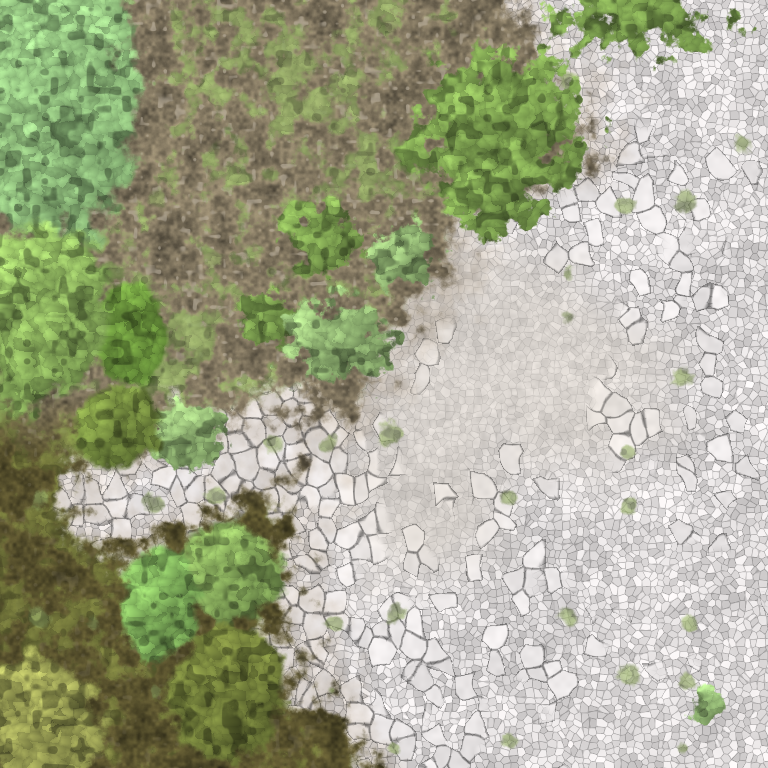
A Shadertoy shader for this texture:

```glsl
const float BANK[11] = float[11](.46, .37, .36, .36, .37, .47, .53, .58, .74, .70, .63);

// Ellipses: centre, radius
const vec4 SCRUB[9] = vec4[9](
    vec4(.65, .83, .105, .10), vec4(.65, .75, .06, .05), vec4(.83, .985, .11, .055),
    vec4(.42, .69, .055, .045), vec4(.35, .58, .04, .04), vec4(.53, .67, .045, .045),
    vec4(.435, .555, .065, .055), vec4(.245, .43, .055, .035), vec4(.92, .08, .025, .02));
const vec4 CROWN[8] = vec4[8](
    vec4(.15, .445, .055, .055), vec4(.165, .565, .047, .065),
    vec4(.06, .87, .135, .19), vec4(.04, .585, .10, .12),
    vec4(.30, .255, .07, .065), vec4(.21, .21, .052, .075),
    vec4(.29, .09, .08, .09), vec4(.05, .05, .085, .09));
const vec3 CROWN_TINT[8] = vec3[8](
    vec3(.46, .55, .25), vec3(.44, .61, .25), vec3(.60, .79, .52), vec3(.57, .72, .38),
    vec3(.53, .67, .36), vec3(.50, .69, .36), vec3(.45, .50, .23), vec3(.62, .64, .34));

vec2 hash2(vec2 cell) {
    vec3 h = fract(cell.xyx * vec3(.1031, .1030, .0973));
    h += dot(h, h.yzx + 33.33);
    return fract((h.xx + h.yz) * h.zy);
}

float noise(vec2 p) {
    vec2 i = floor(p), f = fract(p);
    f = f * f * (3. - 2. * f);
    return mix(mix(hash2(i).x, hash2(i + vec2(1, 0)).x, f.x),
               mix(hash2(i + vec2(0, 1)).x, hash2(i + 1.).x, f.x), f.y);
}

float fbm(vec2 p) {
    float sum = 0., amp = .5;
    for (int i = 0; i < 5; i++) {
        sum += amp * noise(p);
        p = mat2(1.6, 1.2, -1.2, 1.6) * p + 7.3;
        amp *= .5;
    }
    return sum;
}

// x: gap to the next cell, y: cell tone, z: distance to the cell point
vec3 cells(vec2 p) {
    float near = 9., next = 9., tone = 0.;
    for (int k = 0; k < 9; k++) {
        vec2 id = floor(p) + vec2(k % 3 - 1, k / 3 - 1);
        vec2 h = hash2(id);
        float d = length(id + .1 + .8 * h - p);
        next = min(next, max(near, d));
        if (d < near) { near = d; tone = fract(h.x * 7. + h.y * 5.); }
    }
    return vec3(next - near, tone, near);
}

float segment(vec2 p, vec2 a, vec2 b) {
    vec2 ab = b - a;
    return length(p - a - ab * clamp(dot(p - a, ab) / dot(ab, ab), 0., 1.));
}

float bankEdge(float y) {
    float k = clamp(y, 0., .999) * 10.;
    int i = int(k);
    return mix(BANK[i], BANK[i + 1], smoothstep(0., 1., fract(k)));
}

vec3 gravel(vec2 p, float coarse, float sand) {
    vec2 warp = .012 * vec2(noise(p * 45.), noise(p * 45. + 31.));
    vec3 chips = cells((p + .4 * warp) * 105.);
    vec3 rocks = cells((p + warp) * mat2(40, 9, -7, 34));
    float light = mix(.77, .97, chips.y) * mix(.79, 1., smoothstep(0., .22, chips.x));
    light = mix(light, .78 + .1 * noise(p * 170.), .65 * sand);
    light += .1 * (fbm(p * 14.) - .48);
    float present = smoothstep(0., .08, coarse - rocks.y);
    light *= 1. - .35 * present * (1. - smoothstep(0., .16, rocks.x));
    float face = .845 + .09 * fract(rocks.y * 13.) + .05 * noise(p * 120.);
    light = mix(light, face, present * smoothstep(.08, .2, rocks.x));
    return light * mix(vec3(1.01, .995, .995), vec3(1.01, .985, .96), sand);
}

// Ragged clump, shaded towards its lower right rim
vec3 shrub(vec3 under, vec2 p, vec4 shape, vec3 leafColor, float rough) {
    vec2 q = (p - shape.xy) / shape.zw;
    float shade = 1. - .18 * clamp(dot(q, vec2(.6, -.7)), -.6, 1.);
    return mix(under, leafColor * shade, smoothstep(-.06, .14, 1. - length(q) + rough));
}

void mainImage(out vec4 fragColor, in vec2 fragCoord) {
    vec2 p = fragCoord / iResolution.xy;
    float broad = fbm(p * 9.) - .48;
    float fine = fbm(p * 48. + 19.) - .48;

    // Leaf clusters with dark gaps
    vec3 leaves = cells(p * 75. + 3. * vec2(fine, broad));
    float leaf = (.83 + .27 * leaves.y) * (1.08 - .22 * leaves.z) + .45 * fine;
    leaf *= 1. - .3 * smoothstep(.58, .75, noise(p * 85. + 5.));

    // Soil, litter and low weeds
    float low = smoothstep(.49, .37, p.y + .3 * (p.x - .15) + .1 * broad);
    vec3 soil = mix(vec3(.58, .53, .43), vec3(.39, .36, .20), low);
    soil *= .8 + .3 * noise(p * 210.) + .9 * fine + .35 * broad;
    float litter = smoothstep(.72, .92, noise(p * 130. + 40.));
    soil = mix(soil, vec3(.76, .72, .65), litter * mix(.55, .12, low));
    float weeds = smoothstep(.02, .22, fine + .6 * broad + .04);
    soil = mix(soil, mix(vec3(.52, .63, .35), vec3(.43, .46, .22), low) * leaf, .75 * weeds);

    // Stone bed with coarse bands and a sandy track
    float boulders = smoothstep(.19, .05, segment(p, vec2(.38, .34), vec2(.50, .05)));
    float stony = smoothstep(.17, .03, segment(p, vec2(.82, .70), vec2(.93, .40)));
    float ridge = smoothstep(.10, .02, segment(p, vec2(.63, .37), vec2(.72, .17)));
    float tongue = segment(p, vec2(.17, .35), vec2(.40, .43));
    float coarse = .06 + .62 * boulders + .36 * stony + .3 * ridge
        + .6 * smoothstep(.12, .04, tongue) + .4 * broad;
    float track = min(segment(p, vec2(.58, .60), vec2(.76, .46)),
                      segment(p, vec2(.55, .34), vec2(.60, .59)));
    float sand = smoothstep(.17, .02, track + .15 * broad);
    float bed = max(p.x - bankEdge(p.y), .065 - tongue) + .13 * (broad + fine);
    vec3 stones = gravel(p, coarse, sand);
    stones *= mix(vec3(1), vec3(.92, .9, .87), smoothstep(.1, 0., bed));
    vec3 col = mix(soil, stones, smoothstep(-.012, .025, bed));

    // Scattered tufts
    vec2 pick = hash2(floor(p * 13.) + 71.);
    float tuft = 1. - length(fract(p * 13.) - .3 - .4 * pick) / (.12 + .1 * pick.y) + 2. * fine;
    col = mix(col, vec3(.55, .63, .38) * leaf, .65 * smoothstep(0., .5, tuft) * step(.68, pick.x));

    // Open scrub, then dense crowns
    for (int i = 0; i < 9; i++) {
        vec3 tint = mix(vec3(.50, .64, .32), vec3(.58, .72, .46), step(4.5, float(i)));
        col = shrub(col, p, SCRUB[i], tint * leaf, .7 * broad + 1.9 * fine);
    }
    for (int i = 0; i < 8; i++)
        col = shrub(col, p, CROWN[i], CROWN_TINT[i] * leaf, .5 * broad + .6 * fine);

    fragColor = vec4(clamp(col, 0., 1.), 1.);
}
```
